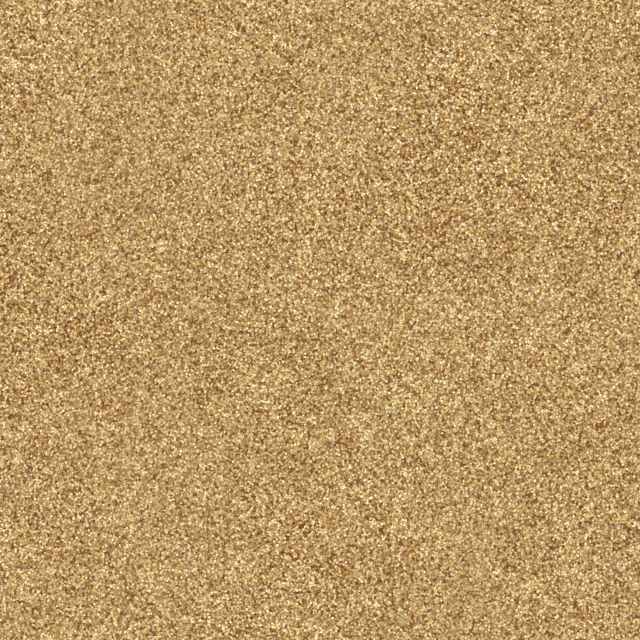
This texture is drawn by a Shadertoy shader. Its source:

```glsl
// Fine golden sand: small irregular grains, faint mottling, sparse specks and twigs.

const float GRAINS_ACROSS = 295.0;
const float GRAIN_SHARPNESS = 13.0;
const int SAMPLES = 3;
const vec3 MEAN_SAND = vec3(0.737, 0.602, 0.398);
const vec3 DEBRIS_BROWN = vec3(0.42, 0.30, 0.19);
const vec3 STRAW = vec3(0.80, 0.65, 0.42);
const vec3 PALE_PEBBLE = vec3(0.90, 0.80, 0.61);

vec3 hash3(vec2 p, float seed) {
    vec3 q = fract(vec3(p.xyx + seed) * vec3(0.1031, 0.1030, 0.0973));
    q += dot(q, q.yxz + 33.33);
    return fract((q.xxy + q.yzz) * q.zyx);
}

vec2 direction(float turn) {
    return vec2(cos(6.2832 * turn), sin(6.2832 * turn));
}

// Gradient noise, roughly -0.7 to 0.7
float cornerSlope(vec2 cell, vec2 corner, vec2 f) {
    return dot(direction(hash3(cell + corner, 7.3).x), f - corner);
}

float gradientNoise(vec2 p) {
    vec2 cell = floor(p), f = fract(p);
    vec2 w = f * f * f * (f * (f * 6.0 - 15.0) + 10.0);
    float low = mix(cornerSlope(cell, vec2(0, 0), f), cornerSlope(cell, vec2(1, 0), f), w.x);
    float high = mix(cornerSlope(cell, vec2(0, 1), f), cornerSlope(cell, vec2(1, 1), f), w.x);
    return mix(low, high, w.y);
}

// Pick a grain colour by its share of the area
vec3 grainColor(float pick) {
    if (pick < 0.10) return vec3(0.57, 0.40, 0.24);
    if (pick < 0.26) return vec3(0.67, 0.51, 0.30);
    if (pick < 0.40) return vec3(0.67, 0.53, 0.36);
    if (pick < 0.70) return vec3(0.75, 0.62, 0.41);
    if (pick < 0.90) return vec3(0.82, 0.70, 0.47);
    return vec3(0.89, 0.79, 0.58);
}

// Blend elongated grains by distance; the hollows between them are darker
vec3 sandGrains(vec2 p, float toneShift, float contrast) {
    vec2 cell = floor(p);
    vec3 sum = vec3(0.0);
    float weights = 0.0;
    for (int y = -1; y <= 1; y++)
    for (int x = -1; x <= 1; x++) {
        vec2 id = cell + vec2(x, y);
        vec3 place = hash3(id, 1.7), tone = hash3(id, 51.9);
        vec2 away = p - id - mix(vec2(0.04), vec2(0.96), place.xy);
        float lengthwise = dot(away, direction(tone.z));
        float d = dot(away, away) - 0.32 * lengthwise * lengthwise - 0.22 * place.z;
        float weight = exp(-GRAIN_SHARPNESS * d);
        vec3 tint = (tone.y - 0.5) * vec3(0.02, 0.0, -0.06);
        sum += weight * (grainColor(tone.x + toneShift) + tint);
        weights += weight;
    }
    float hollow = clamp(-log(weights) / GRAIN_SHARPNESS, -0.2, 0.4);
    float grit = gradientNoise(p * 1.5 + 5.7);
    vec3 color = sum / weights * (1.0 + 0.55 * (0.04 - hollow) + 0.20 * grit);
    return MEAN_SAND + (color - MEAN_SAND) * contrast;
}

// Coverage of a randomly turned capsule in each chosen grid cell
float debris(vec2 uv, float density, float chance, float halfLength, float radius, float seed) {
    vec2 p = uv * density, cell = floor(p);
    vec3 place = hash3(cell, seed), form = hash3(cell, seed + 13.1);
    vec2 q = (fract(p) - mix(vec2(0.25), vec2(0.75), place.xy)) / density;
    vec2 along = direction(form.x);
    float reach = halfLength * mix(0.5, 1.0, form.y);
    float d = length(q - along * clamp(dot(q, along), -reach, reach));
    float size = radius * mix(0.6, 1.0, form.z);
    return step(place.z, chance) * (1.0 - smoothstep(0.4 * size, 1.5 * size, d));
}

vec3 sandSurface(vec2 uv, float toneShift, float contrast) {
    // Turn the grain lattice so that no rows line up with the canvas
    vec2 turned = mat2(0.82, 0.57, -0.57, 0.82) * uv + 2.0;
    vec3 color = sandGrains(turned * GRAINS_ACROSS, toneShift, contrast);
    float specks = debris(uv, 15.0, 0.12, 0.0015, 0.0026, 23.0);
    float twigs = debris(uv, 7.0, 0.10, 0.012, 0.0010, 81.0);
    float straws = debris(uv, 8.0, 0.10, 0.009, 0.0013, 137.0);
    float pebbles = debris(uv, 19.0, 0.14, 0.0011, 0.0022, 191.0);
    color = mix(color, DEBRIS_BROWN, 0.55 * specks);
    color = mix(color, DEBRIS_BROWN, 0.40 * twigs);
    color = mix(color, STRAW, 0.55 * straws);
    return mix(color, PALE_PEBBLE, 0.7 * pebbles);
}

void mainImage(out vec4 fragColor, in vec2 fragCoord) {
    vec2 uv = fragCoord / iResolution.y;

    // Broad patches and small clumps shift the mix of grains
    float patches = gradientNoise(uv * 5.0 + 3.1);
    float clumps = gradientNoise(uv * 19.0 + 11.4);
    float flecks = gradientNoise(uv * 58.0 + 27.8);
    float toneShift = 0.06 * patches + 0.07 * clumps + 0.08 * flecks;
    float contrast = 1.25 + 0.25 * gradientNoise(uv * 4.0 + 41.6);

    // Average several points inside the pixel
    vec3 total = vec3(0.0);
    for (int y = 0; y < SAMPLES; y++)
    for (int x = 0; x < SAMPLES; x++) {
        vec2 offset = (vec2(x, y) + 0.5) / float(SAMPLES) - 0.5;
        total += sandSurface(uv + offset / iResolution.y, toneShift, contrast);
    }
    fragColor = vec4(clamp(total / float(SAMPLES * SAMPLES), 0.0, 1.0), 1.0);
}
```
